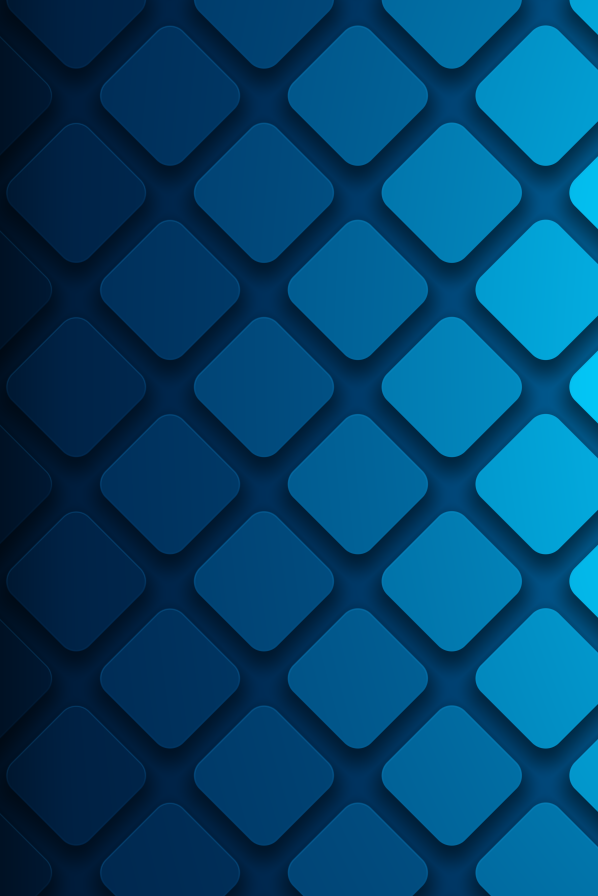
This background is drawn by a WebGL 1 fragment shader. Its source:

```glsl
precision highp float;
// Staggered rounded diamonds with soft shadows, lit in blue from the right.

uniform vec2 u_resolution;

// Lengths are fractions of the canvas height.
const vec2 SPACING = vec2(0.2096, 0.2168);
const vec2 ANCHOR = vec2(0.1898, 0.4597);
const float HALF_SIDE = 0.0616;
const float CORNER = 0.0212;
const vec2 SHADOW_SHIFT = vec2(0.0, 0.012);
const vec3 RIM_COLOR = vec3(0.10, 0.62, 0.90);

// Signed distance to a rounded square standing on its corner.
float roundedDiamond(vec2 p, float halfSide, float radius) {
  vec2 turned = vec2(p.x + p.y, p.y - p.x) * 0.70711;
  vec2 q = abs(turned) - (halfSide - radius);
  return length(max(q, 0.0)) + min(max(q.x, q.y), 0.0) - radius;
}

// Offset from the nearest point of a rectangular lattice.
vec2 latticeOffset(vec2 p, vec2 spacing) {
  return (fract(p / spacing + 0.5) - 0.5) * spacing;
}

// Two lattices, half a cell apart, form the staggered pattern.
// Returns the distance to the nearest tile and the offset from its center.
vec3 nearestTile(vec2 p) {
  vec2 q = p - ANCHOR;
  vec2 even = latticeOffset(q, SPACING);
  vec2 odd = latticeOffset(q + 0.5 * SPACING, SPACING);
  float dEven = roundedDiamond(even, HALF_SIDE, CORNER);
  float dOdd = roundedDiamond(odd, HALF_SIDE, CORNER);
  return dEven < dOdd ? vec3(dEven, even) : vec3(dOdd, odd);
}

// Light grows to the right and fades toward the top and bottom.
float lightLevel(vec2 uv) {
  float y = uv.y - 0.6;
  return (0.03 + 1.05 * uv.x) * (1.0 - 0.8 * y * y);
}

// Navy at 0, cyan at 1.
vec3 blueRamp(float t) {
  return vec3(0.01 * t * t, 0.09 + t * (0.25 + 0.32 * t), 0.19 + t * (0.54 + 0.13 * t));
}

void main() {
  vec2 uv = gl_FragCoord.xy / u_resolution;
  vec2 p = gl_FragCoord.xy / u_resolution.y;
  float pixel = 1.0 / u_resolution.y;
  vec3 tile = nearestTile(p);
  float d = tile.x;

  // Ground with the shadows cast downward.
  float shadow = 1.0 - smoothstep(-0.014, 0.024, nearestTile(p + SHADOW_SHIFT).x);
  vec3 ground = blueRamp(lightLevel(uv) * 0.58) * (1.0 - 0.48 * shadow);

  // Each face takes most of its light from the tile center.
  vec2 toCenter = tile.yz * u_resolution.y / u_resolution;
  vec3 face = blueRamp(lightLevel(uv - 0.65 * toCenter));

  // Thin rim, strongest on the upper edges.
  float facingUp = smoothstep(-0.002, 0.002, nearestTile(p + vec2(0.0, 0.004)).x - d);
  float rimWidth = max(0.0013, pixel);
  float rim = 1.0 - smoothstep(0.0, rimWidth, abs(d + 0.0012));
  face = mix(face, RIM_COLOR, rim * mix(0.04, 0.17, facingUp));

  float coverage = 1.0 - smoothstep(-0.7 * pixel, 0.7 * pixel, d);
  vec3 color = mix(ground, face, coverage);

  // Darken toward the left edge.
  color *= mix(0.6, 1.0, smoothstep(-0.08, 0.14, uv.x));
  gl_FragColor = vec4(color, 1.0);
}
```
